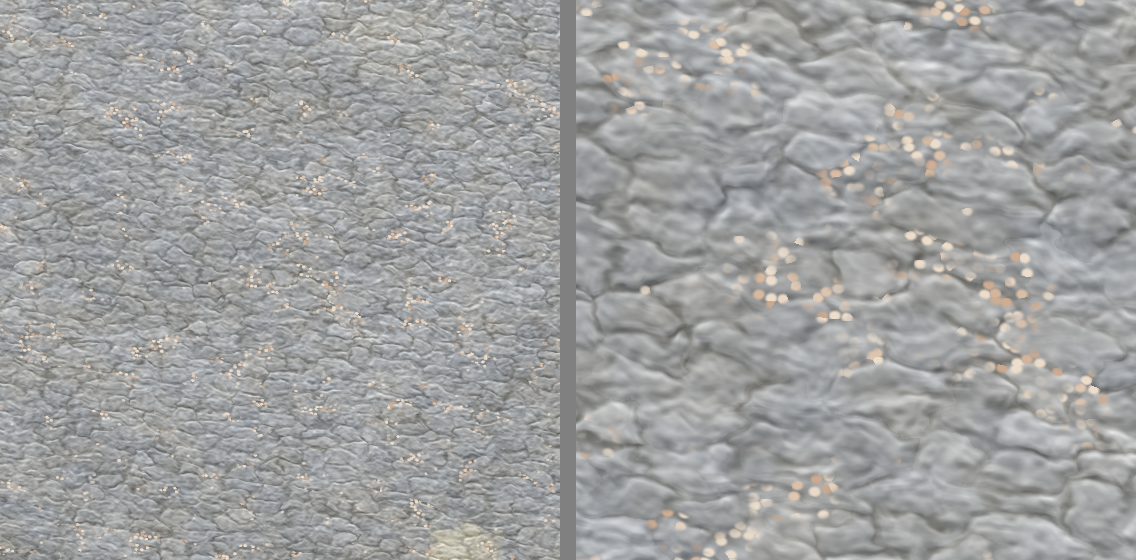
Left, the full canvas; right, a detail of the centre.
Write a WebGL 2 fragment shader that draws this texture.

```glsl
#version 300 es
precision highp float;

#define TILT 0.13
#define STONES vec2(21.0, 43.0)
#define CHIPS vec2(44.0, 92.0)
#define GRAIN vec2(150.0, 190.0)
#define RELIEF 0.20
#define CREVICE_DEPTH 0.13
#define GRAIN_CONTRAST 0.13
#define SPECK_AMOUNT 0.60
#define BASE_TONE 0.637

uniform vec2 u_resolution;
out vec4 fragColor;

float hash(vec2 p) {
  vec3 q = fract(vec3(p.xyx) * 0.1031);
  q += dot(q, q.yzx + 33.33);
  return fract((q.x + q.y) * q.z);
}

vec2 hash2(vec2 p) {
  return vec2(hash(p), hash(p + 71.7));
}

float noise(vec2 p) {
  vec2 i = floor(p), f = fract(p);
  f = f * f * (3.0 - 2.0 * f);
  return mix(mix(hash(i), hash(i + vec2(1, 0)), f.x),
             mix(hash(i + vec2(0, 1)), hash(i + vec2(1, 1)), f.x), f.y);
}

float fbm(vec2 p) {
  float sum = 0.0, amp = 0.533;
  for (int i = 0; i < 4; i++) {
    sum += amp * noise(p);
    p = mat2(1.6, 0.9, -0.9, 1.6) * p + 17.3;
    amp *= 0.5;
  }
  return sum;
}

// x: distance to the nearest centre, y: gap to the next one, z: cell id
vec3 cells(vec2 p) {
  vec2 base = floor(p);
  float near = 9.0, next = 9.0, id = 0.0;
  for (int y = -1; y <= 1; y++) {
    for (int x = -1; x <= 1; x++) {
      vec2 cell = base + vec2(x, y);
      float d = length(cell + 0.1 + 0.8 * hash2(cell) - p);
      if (d < near) {
        next = near;
        near = d;
        id = hash(cell + 5.5);
      } else {
        next = min(next, d);
      }
    }
  }
  return vec3(near, next - near, id);
}

// Ragged outlines come from bending the plane before dividing it
vec2 bend(vec2 p) {
  vec2 q = p * vec2(34.0, 60.0);
  return (vec2(fbm(q), fbm(q + 40.0)) - 0.5) * vec2(0.045, 0.024);
}

float surfaceHeight(vec2 p) {
  vec2 b = p + bend(p);
  float stone = smoothstep(0.0, 0.5, cells(b * STONES).y);
  float chip = smoothstep(0.0, 0.6, cells(b * CHIPS).y);
  return 0.55 * stone + 0.28 * chip + 0.9 * fbm(p * vec2(55.0, 105.0));
}

float softBox(vec2 p, vec2 halfSize, float blur) {
  vec2 d = abs(p) - halfSize;
  return 1.0 - smoothstep(-blur, blur, max(d.x, d.y));
}

void main() {
  vec2 uv = gl_FragCoord.xy / min(u_resolution.x, u_resolution.y);
  float c = cos(TILT), s = sin(TILT);
  vec2 p = mat2(c, s, -s, c) * uv + 3.0;
  p.y += 0.02 * fbm(uv * 5.0);

  // Stones and the broken crevices between them
  vec2 b = p + bend(p);
  vec3 stone = cells(b * STONES);
  float broken = smoothstep(0.3, 0.65, fbm(p * vec2(26.0, 40.0) + 9.0));
  float crevice = (1.0 - smoothstep(0.02, 0.24, stone.y)) * broken;

  // Light from above
  vec2 toLight = vec2(-0.0006, 0.0018);
  float lit = surfaceHeight(p - toLight) - surfaceHeight(p + toLight);

  float tone = BASE_TONE + RELIEF * lit - CREVICE_DEPTH * crevice;
  tone += 0.06 * (stone.z - 0.5) + 0.10 * (fbm(uv * 6.0) - 0.5);
  tone += GRAIN_CONTRAST * (noise(p * GRAIN) - 0.5);
  tone += 0.04 * (uv.y - 0.5);

  // Rare pale and dark stones
  float body = smoothstep(0.1, 0.3, stone.y);
  tone += body * (0.08 * step(stone.z, 0.02) - 0.10 * step(0.988, stone.z));

  // Cool faces, warm dust
  float dust = fbm(p * vec2(17.0, 28.0) + 21.0);
  float warmth = clamp(0.5 * crevice + 2.2 * (dust - 0.48), -0.6, 1.0);
  vec3 color = tone + warmth * vec3(0.016, 0.003, -0.022) + vec3(-0.007, 0.001, 0.006);

  // Worn warm patches
  vec2 ragged = (vec2(fbm(uv * 30.0), fbm(uv * 30.0 + 8.0)) - 0.5) * 0.04;
  float corner = softBox(uv + ragged - vec2(0.825, 0.022), vec2(0.062, 0.032), 0.014);
  float haze = 1.0 - smoothstep(0.1, 1.0, length((uv + ragged - vec2(0.71, 0.92)) / vec2(0.13, 0.09)));
  color += corner * vec3(0.15, 0.13, 0.07) + haze * vec3(0.065, 0.055, 0.03);

  // Clusters of cream grit lodged in the gaps
  float cluster = smoothstep(SPECK_AMOUNT, SPECK_AMOUNT + 0.12, fbm(p * vec2(21.0, 34.0) + 63.0));
  vec3 grit = cells(p * vec2(125.0, 155.0));
  float gap = 1.0 - smoothstep(0.2, 0.5, stone.y);
  float speck = (1.0 - smoothstep(0.25, 0.6, grit.x)) * step(0.4, grit.z) * cluster * (0.25 + 0.75 * gap);
  speck = max(speck, (1.0 - smoothstep(0.2, 0.55, grit.x)) * step(0.996, grit.z) * 0.8);
  vec3 gritColor = mix(vec3(0.80, 0.66, 0.55), vec3(0.93, 0.87, 0.80), smoothstep(0.4, 0.75, grit.z));
  color = mix(color, gritColor, speck);

  fragColor = vec4(clamp(color, 0.0, 1.0), 1.0);
}
```
